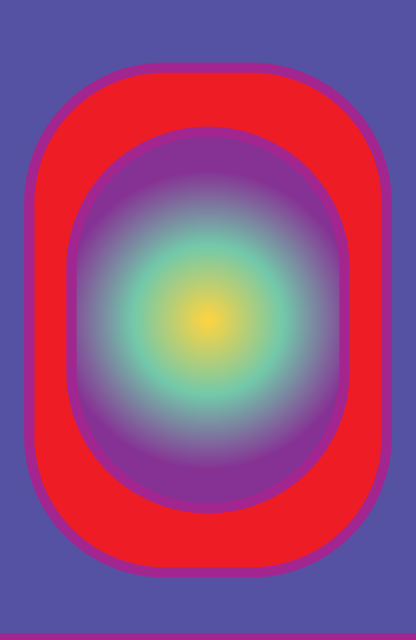
This background is drawn by a Shadertoy shader. Its source:

```glsl
// Nested rounded panels on a flat blue field, with a radial glow in the middle.
// Each panel is a rounded-box distance: a border band around an inset fill.
// Lengths are fractions of the canvas height, measured from its centre.

#define OUTER_HALF vec2(0.2871, 0.4023)
#define OUTER_RADIUS 0.2188
#define INNER_HALF vec2(0.2214, 0.3021)
#define INNER_RADIUS 0.2214
#define BORDER_WIDTH 0.0160
#define GLOW_RADIUS 0.2344
#define GLOW_MIDDLE 0.5
#define STRIPE_HEIGHT 0.0104

const vec3 BLUE   = vec3(0.333, 0.318, 0.639);
const vec3 RED    = vec3(0.933, 0.110, 0.141);
const vec3 PLUM   = vec3(0.639, 0.145, 0.561);
const vec3 VIOLET = vec3(0.525, 0.192, 0.580);
const vec3 TEAL   = vec3(0.447, 0.788, 0.667);
const vec3 YELLOW = vec3(1.000, 0.831, 0.247);

float roundedBox(vec2 p, vec2 halfSize, float radius) {
    vec2 q = abs(p) - halfSize + radius;
    return length(max(q, 0.0)) + min(max(q.x, q.y), 0.0) - radius;
}

// Antialiased coverage of the region where the distance is negative
float coverage(float dist) {
    return clamp(0.5 - dist * iResolution.y, 0.0, 1.0);
}

vec3 paintPanel(vec3 base, vec3 fill, float dist) {
    vec3 bordered = mix(base, PLUM, coverage(dist));
    return mix(bordered, fill, coverage(dist + BORDER_WIDTH));
}

// Three-stop radial gradient: yellow, teal, violet
vec3 glow(float radius) {
    float t = clamp(radius / GLOW_RADIUS, 0.0, 1.0);
    vec3 core = mix(YELLOW, TEAL, min(t / GLOW_MIDDLE, 1.0));
    return mix(core, VIOLET, max(t - GLOW_MIDDLE, 0.0) / (1.0 - GLOW_MIDDLE));
}

void mainImage(out vec4 fragColor, in vec2 fragCoord) {
    vec2 p = (fragCoord - 0.5 * iResolution.xy) / iResolution.y;

    // Background and bottom stripe
    vec3 color = mix(BLUE, PLUM, coverage(p.y + 0.5 - STRIPE_HEIGHT));

    // Outer panel, then the glowing inner capsule
    color = paintPanel(color, RED, roundedBox(p, OUTER_HALF, OUTER_RADIUS));
    color = paintPanel(color, glow(length(p)), roundedBox(p, INNER_HALF, INNER_RADIUS));

    fragColor = vec4(color, 1.0);
}
```
